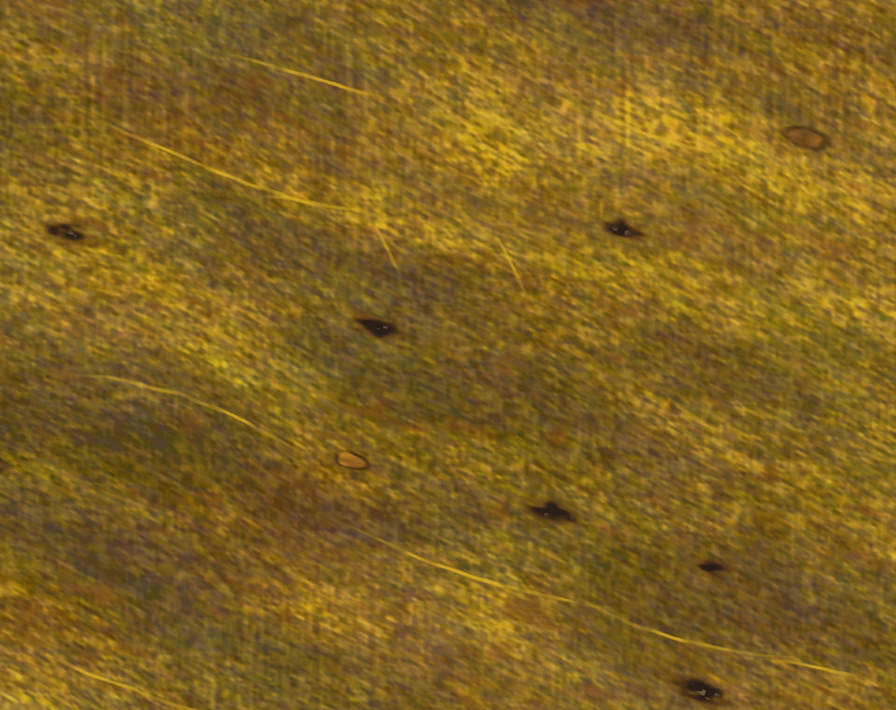
A WebGL 1 fragment shader for this texture:

```glsl
precision highp float;
// Weathered golden-brown surface: slanted bands and fine fibres of ochre
// tone, built from stretched value noise, crossed by vertical scuffs.
// Hashed cells place dark scars and amber knots; a loop adds bright scratches.

uniform vec2 u_resolution;

#define GRAIN_ANGLE -0.28
#define FIBRE_ANGLE -0.48
#define BAND_GAIN 0.42
#define CLOUD_GAIN 0.64
#define FIBRE_GAIN 0.37
#define WEAVE_GAIN 0.20
#define BASE_TONE 0.43
#define HUE_DRIFT 0.55
#define KNOT_SHARE 0.40
#define SCRATCHES 12

float hash(vec2 p) {
  vec3 q = fract(vec3(p.xyx) * 0.1031);
  q += dot(q, q.yzx + 33.33);
  return fract((q.x + q.y) * q.z);
}

float noise(vec2 p) {
  vec2 i = floor(p), f = fract(p);
  f = f * f * (3.0 - 2.0 * f);
  return mix(mix(hash(i), hash(i + vec2(1.0, 0.0)), f.x),
             mix(hash(i + vec2(0.0, 1.0)), hash(i + 1.0), f.x), f.y);
}

float fbm(vec2 p) {
  float sum = 0.0, gain = 0.53;
  for (int i = 0; i < 4; i++) {
    sum += gain * noise(p);
    p = p * 2.03 + 17.3;
    gain *= 0.5;
  }
  return sum;
}

// Coordinates along and across a direction
vec2 turn(vec2 p, float a) {
  float c = cos(a), s = sin(a);
  return vec2(c * p.x + s * p.y, c * p.y - s * p.x);
}

// Ochre ramp from shadow to highlight
vec3 ochre(float t) {
  vec3 c = mix(vec3(0.33, 0.25, 0.11), vec3(0.41, 0.31, 0.12), clamp(t / 0.2, 0.0, 1.0));
  c = mix(c, vec3(0.51, 0.395, 0.13), clamp((t - 0.2) / 0.25, 0.0, 1.0));
  c = mix(c, vec3(0.65, 0.50, 0.15), clamp((t - 0.45) / 0.23, 0.0, 1.0));
  return mix(c, vec3(0.84, 0.67, 0.17), clamp((t - 0.68) / 0.3, 0.0, 1.0));
}

// One optional knot or scar in each cell of the grain frame
vec3 addKnots(vec3 col, vec2 q) {
  vec2 size = vec2(0.26, 0.20);
  vec2 cell = floor(q / size);
  if (hash(cell + 71.0) > KNOT_SHARE) return col;
  vec2 jitter = vec2(hash(cell + 5.0), hash(cell + 23.0));
  vec2 d = q - (cell + 0.32 + 0.36 * jitter) * size;
  float kind = hash(cell + 47.0);
  vec2 radii = mix(vec2(0.022, 0.011), vec2(0.045, 0.018), hash(cell + 91.0));
  float rough = noise(q * vec2(60.0, 150.0)) - 0.5;
  float r = length(d / radii);
  if (kind < 0.5) {
    // Charred scar with ragged edges and pale flecks
    r += 0.8 * rough;
    col = mix(col, vec3(0.36, 0.22, 0.08), 0.7 * (1.0 - smoothstep(0.6, 1.6, r)));
    col = mix(col, vec3(0.14, 0.10, 0.09), 0.9 * (1.0 - smoothstep(0.3, 1.0, r)));
    float fleck = smoothstep(0.62, 0.85, noise(q * vec2(110.0, 220.0) + 7.0));
    return mix(col, vec3(0.58, 0.48, 0.36), 0.6 * fleck * (1.0 - smoothstep(0.2, 0.7, r)));
  }
  // Amber knot with a dark, uneven rim
  r += 0.25 * rough;
  vec3 amber = mix(vec3(0.45, 0.29, 0.13), vec3(0.74, 0.47, 0.15), hash(cell + 13.0));
  amber *= 0.75 + 0.5 * noise(q * vec2(60.0, 180.0));
  col = mix(col, amber, 0.8 * (1.0 - smoothstep(0.75, 1.0, r)));
  float rim = smoothstep(0.6, 0.9, r) * (1.0 - smoothstep(0.95, 1.25, r));
  return mix(col, vec3(0.22, 0.14, 0.07), rim * (0.55 + 0.7 * rough));
}

// Strength of the thin, slightly bent bright scratches
float scratches(vec2 p, float pixel) {
  float sum = 0.0;
  for (int i = 0; i < SCRATCHES; i++) {
    vec2 id = vec2(float(i) * 3.0, 11.0);
    vec2 centre = vec2(1.26 * hash(id), hash(id + 40.0));
    float steep = step(0.65, hash(id + 80.0));
    float angle = GRAIN_ANGLE + 0.25 * (hash(id + 120.0) - 0.5) - 0.9 * steep;
    vec2 d = turn(p - centre, angle);
    d.y += 1.6 * (hash(id + 160.0) - 0.5) * d.x * d.x;
    d.y += 0.003 * (noise(vec2(d.x * 30.0, id.x)) - 0.5);
    float reach = mix(0.05, 0.24, hash(id + 200.0)) * (1.0 - 0.4 * steep);
    float taper = 1.0 - smoothstep(0.3 * reach, reach, abs(d.x));
    float line = 1.0 - smoothstep(0.0006, 0.0024 + pixel, abs(d.y));
    sum += line * taper * (0.25 + noise(d * vec2(45.0, 200.0) + id));
  }
  return min(sum, 1.0);
}

void main() {
  vec2 p = gl_FragCoord.xy / u_resolution.y;
  vec2 warp = 0.06 * vec2(noise(p * 4.0), noise(p * 4.0 + 31.0));
  vec2 grain = turn(p, GRAIN_ANGLE);
  vec2 fibreUv = turn(p + 0.4 * warp, FIBRE_ANGLE);

  // Tone: broad bands, clouds, fibres, then vertical weave and scuffs
  float band = noise((grain + warp) * vec2(1.4, 6.5) + 8.0);
  float cloud = fbm((grain + warp) * vec2(4.5, 14.0) + 50.0);
  float fibre = noise(fibreUv * vec2(50.0, 175.0)) + noise(fibreUv * vec2(110.0, 235.0) + 9.0) - 1.0;
  float weave = noise(p * vec2(190.0, 70.0)) - 0.5;
  float scuff = smoothstep(0.55, 0.85, noise(p * vec2(6.0, 2.4) + 63.0))
              * (noise(p * vec2(130.0, 7.0)) - 0.25);
  float tone = BASE_TONE + BAND_GAIN * (band - 0.5) + CLOUD_GAIN * (cloud - 0.5);
  tone += FIBRE_GAIN * fibre * (0.6 + 0.8 * cloud) + WEAVE_GAIN * weave + 0.24 * scuff;
  vec3 col = ochre(tone);

  // Hue drifts between russet and olive, and between dusty and pure gold
  float drift = fbm(grain * vec2(3.0, 7.0) + 90.0) - 0.5;
  float fleckHue = noise(fibreUv * vec2(40.0, 120.0) + 70.0) - 0.5;
  col += HUE_DRIFT * vec3(0.10, -0.07, -0.03) * (drift + 0.6 * fleckHue);
  float dust = noise(fibreUv * vec2(60.0, 160.0) + 33.0) - 0.5;
  col.b += 0.12 * dust + 0.10 * (fbm(grain * vec2(5.0, 11.0) + 140.0) - 0.5) - 0.05 * (cloud - 0.5);
  float russet = smoothstep(0.82, 0.96, noise(grain * vec2(20.0, 46.0) + 27.0));
  col = mix(col, vec3(0.52, 0.28, 0.09), 0.35 * russet);

  col = mix(col, vec3(0.86, 0.68, 0.14), 0.85 * scratches(p, 1.0 / u_resolution.y));
  col = addKnots(col, grain);
  gl_FragColor = vec4(clamp(col, 0.0, 1.0), 1.0);
}
```
